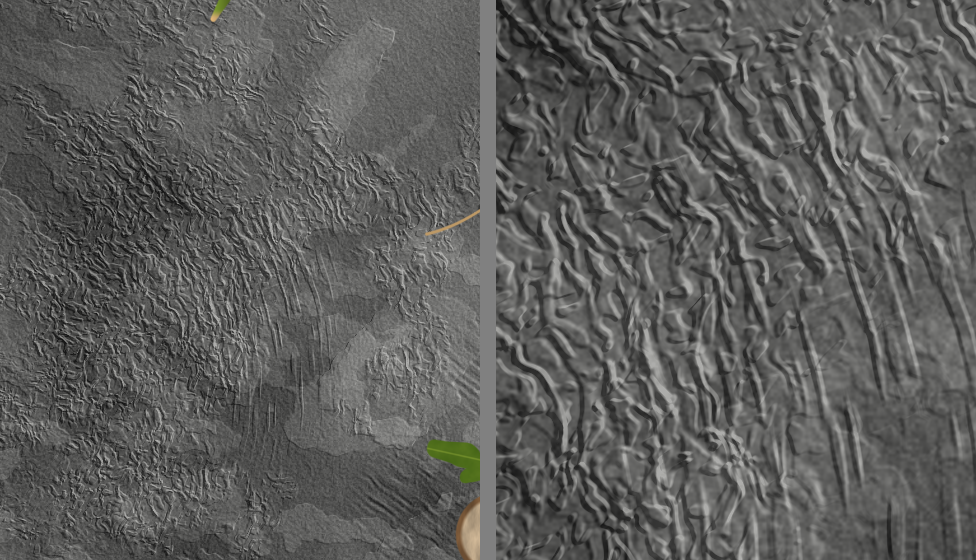
Left, the full canvas; right, a detail of the centre.
Reproduce this texture procedurally as a Shadertoy shader.

```glsl
// Dark trowelled plaster with a few kitchen scraps at its borders.
// A height field of ragged plates, broken trowel ridges and crumbs is lit from
// the upper right by a finite difference; the scraps are distance shapes.

const vec3 SHADE_TINT = vec3(1.0, 1.0, 0.985);
const vec3 LEAF_DARK = vec3(0.23, 0.36, 0.07);
const vec3 LEAF_LIGHT = vec3(0.43, 0.54, 0.16);
const vec3 ROOT_TAN = vec3(0.74, 0.60, 0.40);
const vec3 SHELL_BROWN = vec3(0.47, 0.34, 0.22);
const vec3 CLOVE_CREAM = vec3(0.76, 0.67, 0.55);
const vec2 TROWEL_PIVOT = vec2(-0.15, 0.30);
const vec2 LIGHT_DIR = vec2(0.80, 0.60);
const float LIGHT_STEP = 0.0013;
const float RELIEF = 0.27;
const float GRAIN = 0.085;

float hash(vec2 p) {
    vec3 q = fract(vec3(p.xyx) * 0.1031);
    q += dot(q, q.yzx + 33.33);
    return fract((q.x + q.y) * q.z);
}

float noise(vec2 p) {
    vec2 i = floor(p), f = fract(p);
    f = f * f * (3.0 - 2.0 * f);
    return mix(mix(hash(i), hash(i + vec2(1, 0)), f.x),
               mix(hash(i + vec2(0, 1)), hash(i + vec2(1, 1)), f.x), f.y);
}

float fbm(vec2 p) {
    float sum = 0.0, amp = 0.53;
    for (int i = 0; i < 4; i++) {
        sum += amp * noise(p);
        p = mat2(1.6, 1.2, -1.2, 1.6) * p + 7.3;
        amp *= 0.5;
    }
    return sum;
}

float blob(vec2 p, vec2 centre, float inner, float outer) {
    return 1.0 - smoothstep(inner, outer, length(p - centre));
}

vec2 jitter(vec2 p, float scale) {
    return vec2(noise(p * scale), noise(p * scale + 40.0)) - 0.5;
}

// Share of torn, ridged plaster at a point
float roughness(vec2 p) {
    vec2 q = p + 0.36 * (fbm(p * 9.0 + 3.0) - 0.5);
    float core = blob(q * vec2(1.0, 0.8), vec2(0.30, 0.44), 0.12, 0.30);
    float islands = blob(q, vec2(0.75, 0.55), 0.04, 0.11) + blob(q, vec2(0.56, 0.62), 0.04, 0.13)
                  + blob(q, vec2(0.16, 0.20), 0.05, 0.24) * 0.6;
    float scattered = 0.75 * smoothstep(0.52, 0.62, fbm(p * 8.0 + 21.0));
    return clamp(core + islands + scattered, 0.14, 1.0);
}

// Flat plates with ragged rims, slanting differently left and right
float plates(vec2 p) {
    vec2 q = p + 0.035 * (fbm(p * 16.0) - 0.5) + 0.010 * jitter(p, 70.0);
    vec2 rising = vec2(dot(q, vec2(0.72, 0.69)) * 4.0, dot(q, vec2(-0.69, 0.72)) * 10.0);
    vec2 falling = vec2(dot(q, vec2(0.80, -0.60)) * 5.5, dot(q, vec2(0.60, 0.80)) * 9.0);
    float n = mix(fbm(falling + 5.0), fbm(rising + 11.0), smoothstep(0.38, 0.55, p.x));
    return smoothstep(0.485, 0.51, n) + 0.6 * smoothstep(0.60, 0.63, n);
}

// Small pale skins left by the blade, mostly low on the wall
float skins(vec2 p) {
    vec2 q = p + 0.012 * jitter(p, 50.0);
    return smoothstep(0.52, 0.57, fbm(q * vec2(13.0, 18.0) + 61.0)) * smoothstep(0.55, 0.25, p.y - 0.3 * p.x);
}

float height(vec2 p) {
    float rough = roughness(p);
    vec2 warped = p + 0.020 * jitter(p, 26.0) + 0.009 * jitter(p, 75.0);
    vec2 arm = warped - TROWEL_PIVOT;
    vec2 arc = vec2(length(arm), 0.65 * atan(arm.y, arm.x));
    // Ridges come in short broken runs
    float runs = smoothstep(0.30, 0.62, noise(p * 38.0 + 17.0));
    float ridges = runs * smoothstep(0.50, 0.76, noise(arc * vec2(98.0, 27.0)))
                 + 0.75 * smoothstep(0.50, 0.80, noise(arc * vec2(185.0, 62.0) + 9.0));
    float crumbs = smoothstep(0.54, 0.80, noise(mat2(0.8, 0.6, -0.6, 0.8) * warped * 165.0 + 3.0));
    // Long fine trowel lines right of the core
    vec2 clean = p + 0.004 * jitter(p, 30.0) - TROWEL_PIVOT;
    float sweep = atan(clean.y, clean.x);
    float lines = smoothstep(0.60, 0.86, noise(vec2(length(clean) * 190.0, sweep * 13.0)));
    lines *= blob(p * vec2(1.0, 0.55), vec2(0.49, 0.23), 0.06, 0.17);
    // Raked corner strokes
    vec2 bent = p + 0.008 * jitter(p, 35.0);
    float raked = noise(vec2(dot(bent, vec2(0.62, 0.78)) * 170.0, dot(bent, vec2(0.78, -0.62)) * 24.0));
    raked *= blob(p, vec2(0.86, 0.34), 0.07, 0.11) + blob(p, vec2(0.74, 0.09), 0.07, 0.14);
    float rims = plates(p) * (0.25 + 0.8 * noise(p * 15.0 + 50.0));
    return rims + 0.4 * skins(p) + rough * (1.05 * ridges + 0.85 * crumbs)
         + 0.8 * lines + 1.0 * raked + 0.30 * noise(p * 230.0);
}

float plasterTone(vec2 p) {
    float tone = 0.295 + 0.10 * smoothstep(0.25, 0.80, p.x + 0.25 * (p.y - 0.5));
    tone += 0.05 * (plates(p) - 0.6) * (1.0 - 0.6 * roughness(p));
    tone += 0.07 * skins(p) + 0.18 * (fbm(p * 6.0 + 31.0) - 0.5) + 0.012;
    tone -= 0.15 * blob(p, vec2(0.80, 0.04), 0.05, 0.20);
    float slope = height(p + LIGHT_STEP * LIGHT_DIR) - height(p - LIGHT_STEP * LIGHT_DIR);
    tone -= RELIEF * clamp(slope, -1.0, 0.6);
    return tone + GRAIN * (noise(p * 440.0) - 0.5);
}

// Tapered capsule
float taper(vec2 p, vec2 a, vec2 b, float ra, float rb) {
    float t = clamp(dot(p - a, b - a) / dot(b - a, b - a), 0.0, 1.0);
    return length(p - mix(a, b, t)) - mix(ra, rb, t);
}

void mainImage(out vec4 fragColor, in vec2 fragCoord) {
    vec2 p = fragCoord / iResolution.y;
    float aa = 1.0 / iResolution.y;
    vec3 col = SHADE_TINT * clamp(plasterTone(p), 0.09, 0.68);

    // Curved rootlet
    float rise = clamp((p.x - 0.762) / 0.095, 0.0, 1.0);
    float root = length(p - vec2(0.762 + 0.095 * rise, 0.582 + 0.022 * rise + 0.020 * rise * rise)) - 0.0028;
    col = mix(col, ROOT_TAN, 1.0 - smoothstep(-aa, aa, root));

    // Cut shoot at the top
    float shoot = taper(p, vec2(0.381, 0.966), vec2(0.404, 1.006), 0.005, 0.010);
    vec3 shootCol = mix(ROOT_TAN, LEAF_LIGHT, smoothstep(0.966, 0.985, p.y));
    col = mix(col, shootCol * (0.9 + 14.0 * (0.398 - p.x)), 1.0 - smoothstep(-aa, aa, shoot));

    // Lobed leaf with a pale midrib
    float leaf = taper(p, vec2(0.778, 0.198), vec2(0.835, 0.186), 0.017, 0.023);
    leaf = min(leaf, taper(p, vec2(0.832, 0.148), vec2(0.868, 0.168), 0.012, 0.022));
    leaf += 0.004 * (noise(p * 60.0) - 0.5);
    float rib = abs(p.y - 0.198 + 0.22 * (p.x - 0.77));
    vec3 leafCol = mix(LEAF_DARK, LEAF_LIGHT, 0.65 * fbm(p * 35.0) + 0.6 - 0.6 * smoothstep(0.0, 0.003, rib));
    col = mix(col, leafCol, 1.0 - smoothstep(-aa, aa, leaf));

    // Bowl rim and pale cloves
    float bowl = length(p - vec2(0.890, 0.045)) - 0.076;
    vec3 bowlCol = mix(CLOVE_CREAM, SHELL_BROWN, smoothstep(-0.014, -0.006, bowl));
    bowlCol *= 0.72 + 0.5 * fbm(p * vec2(70.0, 28.0));
    col = mix(col, bowlCol, 1.0 - smoothstep(-aa, aa, bowl));

    fragColor = vec4(col, 1.0);
}
```
